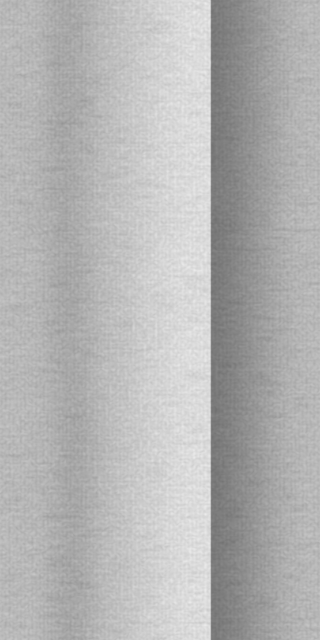
Reproduce this texture procedurally as a WebGL 2 fragment shader.

```glsl
#version 300 es
precision highp float;
// Pale grey knitted cloth hanging in soft vertical folds, with one sharp overlap.

uniform vec2 u_resolution;
out vec4 fragColor;

vec2 gradientAt(vec2 cell) {
    vec3 h = fract(cell.xyx * vec3(0.1031, 0.103, 0.0973));
    h += dot(h, h.yzx + 33.33);
    float angle = 6.2832 * fract((h.x + h.y) * h.z);
    return vec2(cos(angle), sin(angle));
}

// Gradient noise, roughly -0.7 to 0.7
float gradientNoise(vec2 p) {
    vec2 i = floor(p), f = fract(p);
    vec2 w = f * f * f * (f * (f * 6.0 - 15.0) + 10.0);
    float a = dot(gradientAt(i), f);
    float b = dot(gradientAt(i + vec2(1, 0)), f - vec2(1, 0));
    float c = dot(gradientAt(i + vec2(0, 1)), f - vec2(0, 1));
    float d = dot(gradientAt(i + vec2(1, 1)), f - vec2(1, 1));
    return mix(mix(a, b, w.x), mix(c, d, w.x), w.y);
}

// Broad light across the folds
float foldShade(vec2 p) {
    float valley = (p.x - 0.215 - 0.012 * sin(p.y * 3.1416)) / 0.075;
    float front = 0.72 - 0.065 * exp(-valley * valley)
                + 0.14 * smoothstep(0.25, 0.62, p.x);
    float behind = mix(0.465, 0.72, smoothstep(0.62, 0.98, p.x));
    float pixel = 1.0 / u_resolution.x;
    return mix(front, behind, smoothstep(-pixel, pixel, p.x - 0.659));
}

// Fine stitches, their irregular loops and drawn-out horizontal threads
float knit(vec2 p) {
    vec2 warp = 0.004 * vec2(gradientNoise(p * 45.0), gradientNoise(p * 45.0 + 31.7));
    vec2 q = p + warp;
    float loops = gradientNoise(q * vec2(85.0, 100.0));
    float creases = 0.18 - abs(gradientNoise(q * vec2(58.0, 70.0) + 9.3));
    float threads = gradientNoise(p * vec2(14.0, 75.0) + 57.1);
    float slubs = smoothstep(0.15, 0.55, gradientNoise(p * vec2(9.0, 48.0) + 83.0));
    float ribs = cos(6.2832 * 84.0 * p.x) + 0.5 * cos(6.2832 * 84.0 * q.y);
    return 0.055 * loops - 0.055 * creases + 0.03 * threads
         - 0.028 * slubs + 0.007 * ribs;
}

void main() {
    vec2 p = gl_FragCoord.xy / u_resolution.x;
    float cloudiness = 0.012 * gradientNoise(p * vec2(5.0, 7.0) + 4.2);
    float shade = foldShade(p);
    shade += (knit(p) + cloudiness) * mix(0.7, 1.0, smoothstep(0.45, 0.7, shade));
    fragColor = vec4(vec3(clamp(shade, 0.0, 1.0)), 1.0);
}
```
